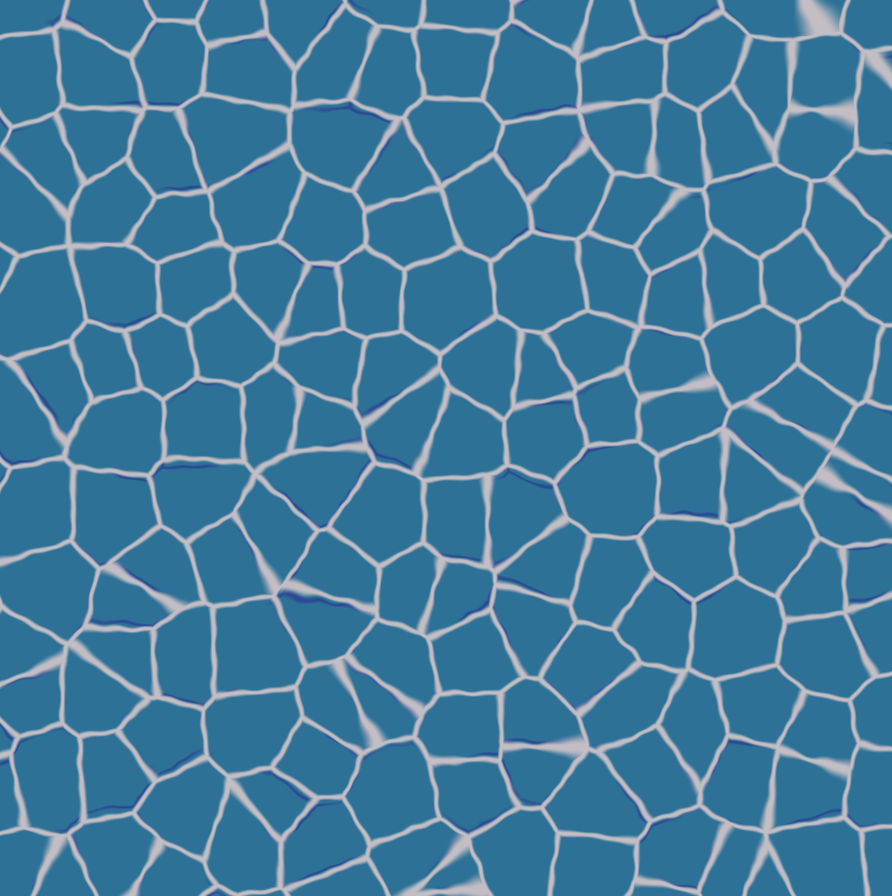
This pattern is drawn by a WebGL 1 fragment shader. Its source:

```glsl
precision highp float;
// Pale, soft-edged veins around irregular cells on flat teal blue.
// Veins are the F2 - F1 gap of cellular noise, so close seeds smear into wedges.
// A vertically shifted copy below them leaves faint indigo traces.

uniform vec2 u_resolution;

#define CELLS 12.5         // cells along the canvas height
#define JITTER 0.86        // seed scatter inside its grid square
#define WOBBLE 0.022       // small bends of the veins
#define VEIN_CORE 0.015    // gap at which the vein starts to fade
#define VEIN_RIM 0.108     // gap at which the vein has vanished
#define TRACE_RIM 0.065    // the same for the indigo traces
#define TRACE_SHIFT 0.13   // largest vertical shift of the traces
#define TRACE_ALPHA 0.75
#define GROUND_COLOR vec3(0.176, 0.443, 0.590)
#define VEIN_COLOR vec3(0.765, 0.745, 0.770)
#define TRACE_COLOR vec3(0.165, 0.230, 0.570)

vec2 hash2(vec2 p) {
  vec3 q = fract(p.xyx * vec3(0.1031, 0.1030, 0.0973));
  q += dot(q, q.yzx + 33.33);
  return fract((q.xx + q.yz) * q.zy);
}

// Layered sines, roughly -1 to 1
float waves(vec2 p) {
  return 0.5 * sin(p.x + 1.7 * sin(0.7 * p.y))
       + 0.3 * sin(1.6 * p.y - 0.9 * p.x + 2.0)
       + 0.2 * sin(2.3 * p.x + 1.9 * p.y + 4.0);
}

// Difference between the distances to the two nearest seeds
float cellGap(vec2 p) {
  vec2 square = floor(p);
  float nearest = 9.0;
  float second = 9.0;
  for (int j = -2; j <= 2; j++) {
    for (int i = -2; i <= 2; i++) {
      vec2 id = square + vec2(float(i), float(j));
      vec2 seed = id + 0.5 + JITTER * (hash2(id + 47.0) - 0.5);
      float d = distance(p, seed);
      second = min(second, max(nearest, d));
      nearest = min(nearest, d);
    }
  }
  return second - nearest;
}

void main() {
  vec2 p = CELLS * gl_FragCoord.xy / u_resolution.y;
  vec2 bent = p + WOBBLE * vec2(waves(p * 9.0), waves(p.yx * 9.0 + 5.0));

  // Indigo traces, slid up or down and broken into patches
  float slide = TRACE_SHIFT * waves(p * 1.3 + 3.0);
  vec2 ripple = 0.02 * vec2(waves(p * 11.0 + 8.0), waves(p.yx * 8.0 + 1.0));
  float trace = 1.0 - smoothstep(0.0, TRACE_RIM, cellGap(bent + ripple + vec2(0.0, slide)));
  trace *= smoothstep(-0.35, 0.35, waves(p * 2.4 + 9.0));

  // Pale veins on top
  float vein = 1.0 - smoothstep(VEIN_CORE, VEIN_RIM, cellGap(bent));

  vec3 color = mix(GROUND_COLOR, TRACE_COLOR, TRACE_ALPHA * trace);
  color = mix(color, VEIN_COLOR, vein);
  gl_FragColor = vec4(color, 1.0);
}
```
